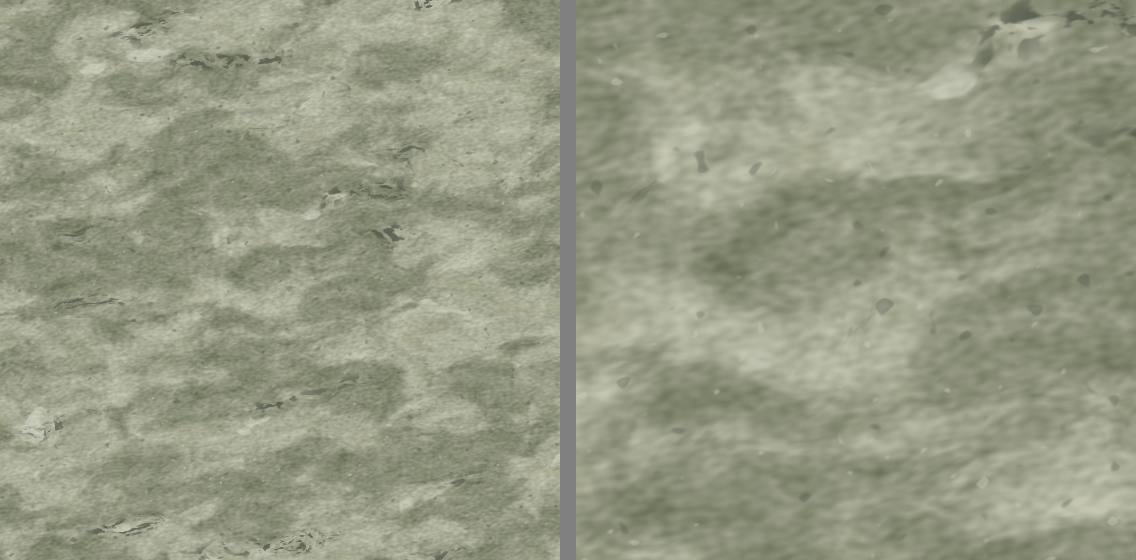
Left: the whole. Right: its middle third, enlarged.
Write a Shadertoy shader that draws this texture.

```glsl
const vec3 DEEP_GREEN = vec3(0.465, 0.487, 0.395);
const vec3 PALE_GREEN = vec3(0.715, 0.725, 0.645);
const vec3 CHALK      = vec3(0.805, 0.815, 0.750);
const vec3 SOOT       = vec3(0.300, 0.325, 0.280);
const vec3 OCHRE      = vec3(0.590, 0.560, 0.400);

const float TILT         = 0.13;             // bedding rises to the right
const vec2  PATCH_FREQ   = vec2(4.2, 8.6);
const vec2  MOTTLE_FREQ  = vec2(17.0, 34.0);
const vec2  GRAIN_FREQ   = vec2(110.0, 200.0);
const vec2  WARP_FREQ    = vec2(7.0, 11.0);
const vec2  WARP_AMOUNT  = vec2(0.030, 0.014);
const float DARK_TONE    = 0.27;
const float LIGHT_TONE   = 0.81;
const float MOTTLE_DEPTH = 0.24;
const float GRAIN_DEPTH  = 0.22;

// Integer hash giving a gradient with components in -1..1
vec2 hashGradient(ivec2 cell) {
    uvec2 h = uvec2(cell) * uvec2(1597334673u, 3812015801u);
    uint n = (h.x ^ h.y) * 1597334673u;
    n ^= n >> 15;
    n *= 2246822519u;
    n ^= n >> 13;
    return vec2(n & 65535u, n >> 16) / 32767.5 - 1.0;
}

// Gradient noise, roughly -1..1
float noise(vec2 p) {
    ivec2 cell = ivec2(floor(p));
    vec2 f = fract(p);
    vec2 u = f * f * f * (f * (f * 6.0 - 15.0) + 10.0);
    float a = dot(hashGradient(cell), f);
    float b = dot(hashGradient(cell + ivec2(1, 0)), f - vec2(1, 0));
    float c = dot(hashGradient(cell + ivec2(0, 1)), f - vec2(0, 1));
    float d = dot(hashGradient(cell + ivec2(1, 1)), f - vec2(1, 1));
    return 2.0 * mix(mix(a, b, u.x), mix(c, d, u.x), u.y);
}

float fbm(vec2 p, int octaves) {
    float sum = 0.0, gain = 1.0;
    for (int i = 0; i < octaves; i++) {
        sum += gain * noise(p);
        p = p * 2.03 + vec2(17.3, 9.1);
        gain *= 0.54;
    }
    return sum;
}

void mainImage(out vec4 fragColor, in vec2 fragCoord) {
    vec2 uv = fragCoord / iResolution.y;
    vec2 p = vec2(uv.x, uv.y - TILT * uv.x);

    // Ragged, stretched patches
    vec2 warp = vec2(fbm(p * WARP_FREQ + 31.0, 3), fbm(p * WARP_FREQ + 67.0, 3));
    vec2 q = p + WARP_AMOUNT * warp;
    float pale = smoothstep(-0.30, 0.36, fbm(q * PATCH_FREQ + 5.0, 6));

    // Mottling and fine grain inside the patches
    float mottle = fbm(q * MOTTLE_FREQ + 13.0, 4);
    float grain = noise(p * GRAIN_FREQ) + 0.5 * noise(p * GRAIN_FREQ * 0.47 + 40.0);
    float tone = mix(DARK_TONE, LIGHT_TONE, pale);
    tone += MOTTLE_DEPTH * mottle + GRAIN_DEPTH * grain;
    vec3 color = mix(DEEP_GREEN, PALE_GREEN, clamp(tone, -0.2, 1.2));

    // Chalky spots within the pale areas
    float chalk = smoothstep(0.66, 0.86, fbm(q * vec2(6.0, 11.0) + 83.0, 4)) * pale;
    color = mix(color, CHALK + 0.02 * grain, 0.75 * chalk);

    // Faint ochre stains
    float stain = smoothstep(0.15, 0.80, fbm(q * vec2(11.0, 19.0) + 51.0, 4));
    color = mix(color, OCHRE, 0.16 * stain * pale);

    // Sooty crumbs gathered along thin streaks
    float streak = smoothstep(0.42, 0.82, noise(q * vec2(5.0, 15.0) + 97.0));
    float crumbs = smoothstep(0.00, 0.55, fbm(q * vec2(42.0, 80.0) + 23.0, 3));
    float speck = smoothstep(0.72, 1.00, noise(p * vec2(65.0, 85.0) + 7.0));
    color = mix(color, SOOT, max(0.75 * streak * crumbs, 0.35 * speck));

    // Tiny bright flecks
    float fleck = smoothstep(0.75, 1.05, noise(p * vec2(105.0, 120.0) + 61.0));
    color = mix(color, CHALK, 0.40 * fleck);

    fragColor = vec4(color, 1.0);
}
```
